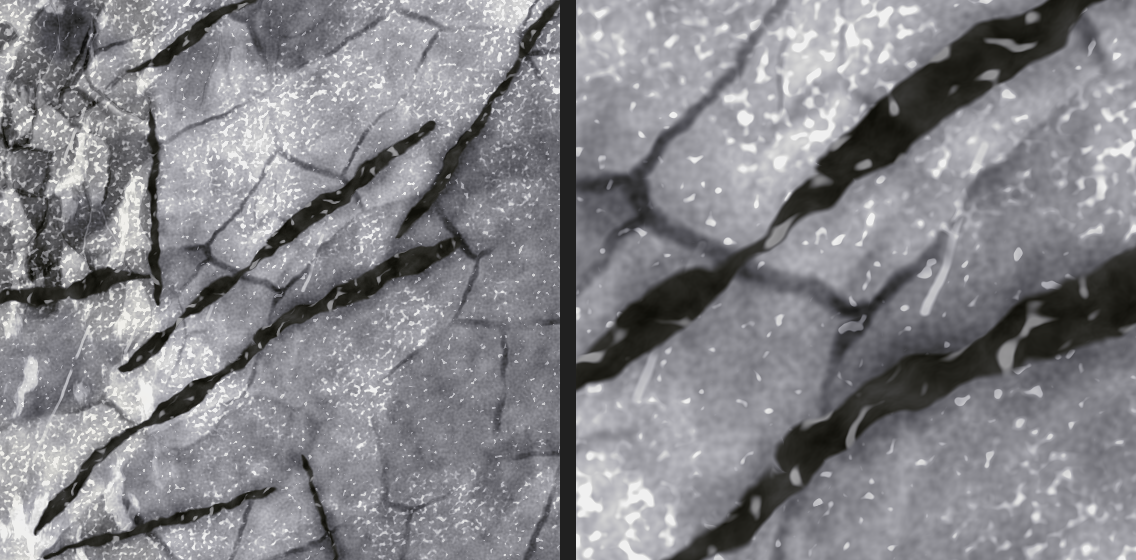
Left: the whole. Right: its middle third, enlarged.
A Shadertoy shader for this texture:

```glsl
// Wet, fractured grey rock: tilted Voronoi plates and splintered shards, cut by
// dark rubble-filled seams that climb to the right. Gradient noise bends the
// joints, mottles the stone and scatters the crinkled glints and white veins.

vec2 hash2(vec2 p) {
    vec3 h = fract(p.xyx * vec3(0.1031, 0.1030, 0.0973));
    h += dot(h, h.yzx + 33.33);
    return fract((h.xx + h.yz) * h.zy);
}

float gradientNoise(vec2 p) {
    vec2 i = floor(p), f = fract(p);
    vec2 u = f * f * f * (f * (f * 6.0 - 15.0) + 10.0);
    vec2 e = vec2(0.0, 1.0);
    float a = dot(hash2(i) * 2.0 - 1.0, f);
    float b = dot(hash2(i + e.yx) * 2.0 - 1.0, f - e.yx);
    float c = dot(hash2(i + e.xy) * 2.0 - 1.0, f - e.xy);
    float d = dot(hash2(i + e.yy) * 2.0 - 1.0, f - e.yy);
    return mix(mix(a, b, u.x), mix(c, d, u.x), u.y);
}

float fbm(vec2 p) {
    float sum = 0.0, amp = 1.0;
    for (int i = 0; i < 5; i++) {
        sum += amp * gradientNoise(p);
        p = mat2(1.6, 1.2, -1.2, 1.6) * p + 17.3;
        amp *= 0.52;
    }
    return sum;
}

// x: distance to the joint, y: tone offset of the tilted facet
vec2 plates(vec2 p) {
    vec2 cell = floor(p), nearest = vec2(0.0), id = vec2(0.0);
    float best = 9.0, joint = 9.0;
    for (int k = 0; k < 9; k++) {
        vec2 c = cell + vec2(k % 3 - 1, k / 3 - 1);
        vec2 r = c + hash2(c + 50.0) - p;
        if (dot(r, r) < best) { best = dot(r, r); nearest = r; id = c; }
    }
    for (int k = 0; k < 25; k++) {
        vec2 c = id + vec2(k % 5 - 2, k / 5 - 2);
        vec2 r = c + hash2(c + 50.0) - p, gap = r - nearest;
        if (dot(gap, gap) > 1e-4) joint = min(joint, dot(0.5 * (r + nearest), normalize(gap)));
    }
    vec2 h = hash2(id + 90.0);
    return vec2(joint, h.x - 0.5 + 0.6 * dot(nearest, h.yx - 0.5));
}

// x: distance to the segment, y: position along it
vec2 segment(vec2 p, vec2 a, vec2 b) {
    float t = clamp(dot(p - a, b - a) / dot(b - a, b - a), 0.0, 1.0);
    return vec2(length(p - mix(a, b, t)), t);
}

// Main seams as start and end points
const vec4 seams[11] = vec4[11](
    vec4(0.06, 0.06, 0.23, 0.22), vec4(0.23, 0.22, 0.48, 0.40), vec4(0.46, 0.40, 0.82, 0.57),
    vec4(0.22, 0.34, 0.49, 0.56), vec4(0.48, 0.56, 0.77, 0.78), vec4(0.72, 0.58, 1.00, 1.00),
    vec4(0.00, 0.465, 0.285, 0.51), vec4(0.285, 0.46, 0.27, 0.82), vec4(0.23, 0.87, 0.46, 1.01),
    vec4(0.08, 0.01, 0.49, 0.125), vec4(0.53, 0.19, 0.60, 0.00));
const float seamWidths[11] = float[11](
    0.011, 0.015, 0.021, 0.012, 0.018, 0.011, 0.017, 0.010, 0.013, 0.010, 0.005);

void mainImage(out vec4 fragColor, in vec2 fragCoord) {
    vec2 p = fragCoord / iResolution.xy;
    float soft = max(0.0015, 1.0 / iResolution.y);

    // Ragged coordinates, and the same turned along the bedding
    vec2 w = p + 0.018 * vec2(fbm(p * 8.0), fbm(p * 8.0 + 40.0));
    w += 0.005 * vec2(gradientNoise(p * 46.0), gradientNoise(p * 46.0 + 9.0));
    vec2 q = vec2(dot(w, vec2(0.78, 0.63)), dot(w, vec2(-0.63, 0.78)));

    // Regions: broad slab at lower right, splintered stone at left
    float slab = smoothstep(0.0, 0.06, (w.x - 0.52) * 0.8 - (w.y - 0.40) * 0.6)
               * smoothstep(0.50, 0.58, w.x);
    float splinter = 1.0 - smoothstep(0.26, 0.30, w.x);

    // Large plates and small shards
    vec2 big = plates(q * vec2(3.2, 5.5) + 3.0);
    vec2 shard = plates(w * vec2(15.0, 8.0) + 2.0 * gradientNoise(p * 5.0));
    float shardAmount = max(splinter * smoothstep(0.40, 0.52, w.y),
                            0.55 * smoothstep(0.0, 0.25, gradientNoise(p * 5.0 + 21.0)) * (1.0 - slab));
    float tone = 0.535 - 0.035 * slab;
    tone += 0.27 * big.y * smoothstep(0.0, 0.03, big.x) * (1.0 - 0.7 * slab);
    tone += 0.42 * shard.y * smoothstep(0.0, 0.05, shard.x) * shardAmount;

    // Mottled stone, damp stains and fine grain
    float mottle = fbm(p * 6.0 + 5.0);
    float fine = fbm(q * vec2(24.0, 34.0));
    tone += 0.15 * mottle + 0.12 * fine;
    tone -= 0.10 * smoothstep(0.10, 0.30, fbm(p * vec2(7.0, 5.0) + 63.0));
    tone += 0.10 * gradientNoise(p * 190.0);

    // Crinkled wet sheen
    float crinkle = gradientNoise(q * vec2(75.0, 115.0)) + 0.8 * gradientNoise(p * 160.0 + 8.0);
    float sheen = smoothstep(-0.12, 0.35, fbm(p * 5.0 + 77.0) + 0.18 * splinter - 0.12 * slab
                             + 0.12 * smoothstep(0.45, 0.75, p.y));
    tone += sheen * (0.10 + 0.34 * smoothstep(0.0, 0.45, crinkle));
    tone += 0.28 * smoothstep(0.34, 0.55, crinkle) * (1.0 - sheen);
    tone += 0.30 * splinter * smoothstep(0.16, 0.34, fbm(w * vec2(17.0, 7.0) + 31.0));

    // Broken hairline joints
    float broken = smoothstep(-0.20, 0.25, gradientNoise(p * 9.0 + 14.0));
    tone -= 0.24 * broken * (1.0 - smoothstep(0.008, 0.035, big.x));
    tone -= 0.26 * shardAmount * broken * (1.0 - smoothstep(0.01, 0.09, shard.x));

    // White veins, steep and thin
    for (int i = 0; i < 7; i++) {
        vec2 h = hash2(vec2(float(i) * 3.7, 12.0));
        vec2 start = vec2(0.03 + 0.085 * float(i), 0.10 + 0.65 * h.x * step(0.5, float(i)));
        vec2 vein = segment(mix(p, w, 0.4), start, start + vec2(0.38, 0.93) * mix(0.34, 0.10, min(float(i), 1.0)));
        float line = 1.0 - smoothstep(0.0012, 0.0012 + 1.6 * soft, vein.x);
        tone = mix(tone, 0.86, 0.75 * line * smoothstep(-0.25, 0.1, gradientNoise(p * 30.0)));
    }

    // Dark seams with shaded lips
    float gap = 0.0, shade = 0.0;
    for (int i = 0; i < 11; i++) {
        vec2 s = segment(w, seams[i].xy, seams[i].zw);
        float taper = 0.35 + 0.65 * sqrt(4.0 * s.y * (1.0 - s.y));
        float halfWidth = seamWidths[i] * taper * (0.85 + 1.5 * gradientNoise(p * 13.0 + float(i)));
        gap = max(gap, 1.0 - smoothstep(-soft, 2.0 * soft, s.x - halfWidth));
        shade = max(shade, 1.0 - smoothstep(0.0, 0.026, s.x - halfWidth));
    }
    tone -= 0.13 * shade;
    float rubble = 0.14 + 0.16 * fine + 0.42 * smoothstep(0.15, 0.40, gradientNoise(q * vec2(55.0, 85.0) + 4.0));
    tone = clamp(mix(tone, rubble, gap), 0.06, 0.94);

    // Cool greys, neutral lights, faintly olive gaps and warm wet splinters
    float cool = smoothstep(0.12, 0.35, tone) * (1.0 - smoothstep(0.68, 0.86, tone));
    vec3 color = vec3(tone) + vec3(-0.006, -0.006, 0.020) * cool;
    color -= vec3(0.0, 0.002, 0.022) * max(gap, 0.8 * splinter * sheen);
    fragColor = vec4(color, 1.0);
}
```
